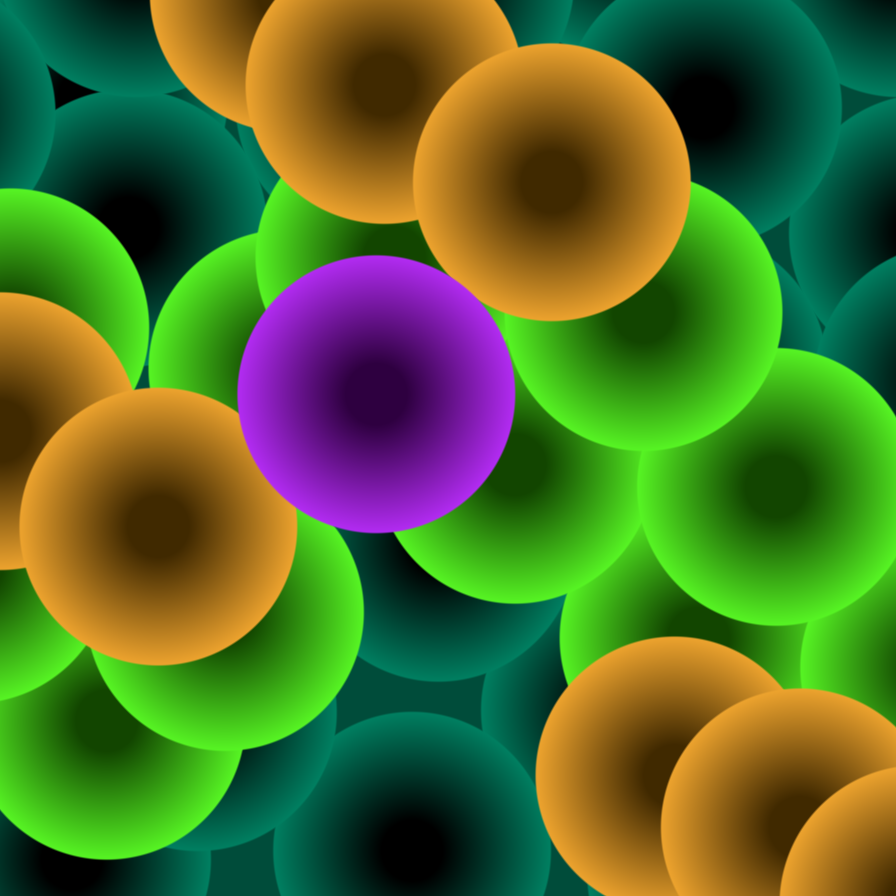
Give the GLSL for this background, as a three.js fragment shader.

```glsl
// Overlapping glossy discs with dark cores and bright rims, layered teal, green, orange and violet.
varying vec2 vUv;

const float RADIUS = 0.155;
const float EDGE_SOFTNESS = 0.0015;
const float CORE_EXTENT = 0.22;
const float JITTER = 0.06;
const int MAX_DISCS = 24;

// Two pseudo-random values in 0..1 from one seed
vec2 hash2(float seed) {
  vec2 p = fract(vec2(seed) * vec2(0.1031, 0.1137) + vec2(0.37, 0.71));
  p += dot(p, p.yx + 19.19);
  return fract((p.xx + p.yx) * p.yx);
}

// Lay one shaded disc over the colour below
vec3 blendDisc(vec3 below, vec2 uv, vec2 centre, vec3 core, vec3 rim) {
  float dist = length(uv - centre);
  float glow = clamp((dist / RADIUS - CORE_EXTENT) / (1.0 - CORE_EXTENT), 0.0, 1.0);
  float cover = 1.0 - smoothstep(RADIUS - EDGE_SOFTNESS, RADIUS + EDGE_SOFTNESS, dist);
  return mix(below, mix(core, rim, glow), cover);
}

// Scatter discs along a wrapped, jittered walk inside a rectangle
vec3 scatterDiscs(vec3 below, vec2 uv, int count, vec2 start, vec2 stride,
                  vec2 corner, vec2 extent, vec3 core, vec3 rim) {
  vec3 color = below;
  for (int i = 0; i < MAX_DISCS; i++) {
    if (i >= count) break;
    float index = float(i);
    vec2 centre = corner + extent * fract(start + index * stride);
    centre += JITTER * (hash2(index * 7.3 + start.x * 31.0) - 0.5);
    color = blendDisc(color, uv, centre, core, rim);
  }
  return color;
}

void main() {
  vec3 tealRim = vec3(0.0, 0.50, 0.38);
  vec2 canvasCorner = vec2(-0.1);
  vec2 canvasExtent = vec2(1.2);

  // Back layer: black discs with teal rims
  vec3 color = scatterDiscs(tealRim * 0.6, vUv, 24, vec2(0.15, 0.85), vec2(0.7549, 0.5698),
                            canvasCorner, canvasExtent, vec3(0.0), tealRim);

  // Middle layer: a broad band of green discs
  color = scatterDiscs(color, vUv, 11, vec2(0.1, 0.8), vec2(0.62, 0.45),
                       vec2(-0.1, 0.15), vec2(1.2, 0.6),
                       vec3(0.07, 0.27, 0.0), vec3(0.34, 0.96, 0.14));

  // Front layer: three clusters of orange discs
  color = scatterDiscs(color, vUv, 8, vec2(0.333, 0.9), vec2(0.375, 0.3083),
                       canvasCorner, canvasExtent,
                       vec3(0.25, 0.16, 0.0), vec3(0.93, 0.64, 0.18));

  // Single violet disc on top
  color = blendDisc(color, vUv, vec2(0.42, 0.56), vec3(0.18, 0.0, 0.25), vec3(0.70, 0.17, 0.95));

  gl_FragColor = vec4(color, 1.0);
}
```
